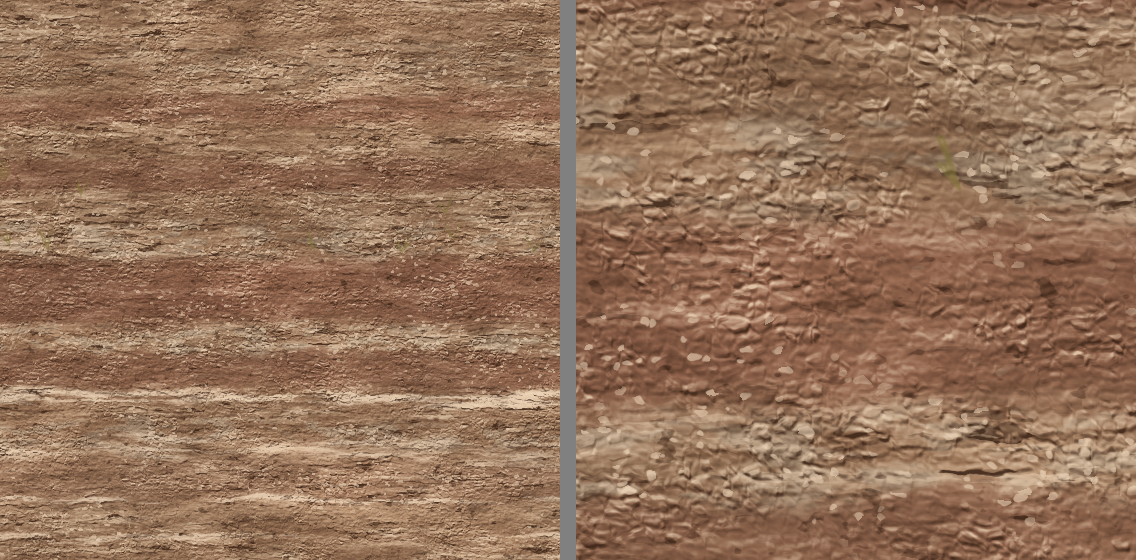
Left, the full canvas; right, a detail of the centre.
Reproduce this texture procedurally as a WebGL 2 fragment shader.

```glsl
#version 300 es
precision highp float;
// Weathered cliff face: horizontal red, tan and pale rock strata with ledges, rubble and dry tufts.
uniform vec2 u_resolution;
out vec4 fragColor;

const vec3 BROWN = vec3(0.585, 0.44, 0.33);
const vec3 TAN   = vec3(0.68, 0.545, 0.425);
const vec3 RED   = vec3(0.54, 0.365, 0.28);
const vec3 PALE  = vec3(0.92, 0.825, 0.715);
const vec3 GREY  = vec3(0.69, 0.60, 0.50);
const vec3 DARK  = vec3(0.22, 0.13, 0.08);
const vec3 GRASS = vec3(0.50, 0.45, 0.21);
const vec2 SLABS  = vec2(19.0, 68.0);    // cells per canvas
const vec2 RUBBLE = vec2(70.0, 125.0);
const vec2 GRAINS = vec2(150.0, 205.0);
const vec2 GRIT   = vec2(115.0, 170.0);
const float LEDGES = 30.0;               // rows per canvas
const float THIN_LEDGES = 78.0;
const float LIGHT_STEP = 0.0025;
const float RELIEF     = 0.62;
const float OCCLUSION  = 0.20;
const float SPECKLE    = 0.13;
const int TUFTS = 9;
const int BLADES = 5;

vec2 hash2(vec2 p) {
  vec3 h = fract(p.xyx * vec3(0.1031, 0.1030, 0.0973));
  h += dot(h, h.yzx + 33.33);
  return fract((h.xx + h.yz) * h.zy);
}

float slope(vec2 cell, vec2 corner, vec2 f) {
  return dot(hash2(cell + corner) * 2.0 - 1.0, f - corner);
}

float gradientNoise(vec2 p) {
  vec2 i = floor(p), f = fract(p);
  vec2 u = f * f * f * (f * (f * 6.0 - 15.0) + 10.0);
  float low  = mix(slope(i, vec2(0, 0), f), slope(i, vec2(1, 0), f), u.x);
  float high = mix(slope(i, vec2(0, 1), f), slope(i, vec2(1, 1), f), u.x);
  return 1.6 * mix(low, high, u.y);
}

float fbm(vec2 p, int octaves) {
  float sum = 0.0, amp = 1.0;
  for (int i = 0; i < octaves; i++) {
    sum += amp * gradientNoise(p);
    p = p * 2.03 + 17.3;
    amp *= 0.55;
  }
  return sum;
}

// Cellular pattern: x = distance to centre, y = distance to border, z = random id
vec3 cells(vec2 p) {
  vec2 i = floor(p), f = fract(p);
  float near = 8.0, next = 8.0, id = 0.0;
  for (int y = -1; y <= 1; y++)
  for (int x = -1; x <= 1; x++) {
    vec2 o = vec2(x, y), h = hash2(i + o);
    float d = length(o + h - f);
    if (d < near) { next = near; near = d; id = fract(h.x * 7.13 + h.y * 3.71); }
    else next = min(next, d);
  }
  return vec3(near, next - near, id);
}

float band(float depth, float centre, float halfWidth) {
  return 1.0 - smoothstep(0.6 * halfWidth, 1.35 * halfWidth, abs(depth - centre));
}

float stones(vec2 p, float gap) {
  vec3 c = cells(p);
  return c.z * smoothstep(0.0, gap, c.y);
}

// Broken horizontal shelves: a sharp underside and a top that falls back gently
float shelves(vec2 p, float rows) {
  float s = p.y * rows + 0.6 * fbm(p * vec2(0.13, 0.3) * rows, 4);
  float row = floor(s), f = s - row;
  float reach = smoothstep(0.0, 0.15, fbm(vec2(p.x * rows * 0.25 + row * 17.0, row * 3.7), 4));
  return reach * smoothstep(0.0, 0.0025 * rows, f) * (1.0 - f);
}

vec2 warp(vec2 p) {
  return p + vec2(0.012, 0.004) * vec2(gradientNoise(p * 11.0), gradientNoise(p * vec2(7.0, 16.0) + 7.0))
           + vec2(0.004, 0.0016) * vec2(fbm(p * 70.0, 3), fbm(p * 65.0 + 31.0, 3));
}

float height(vec2 p, float rough, float rubble) {
  vec2 q = warp(p);
  return fbm(q * vec2(10.0, 24.0), 4) + 0.4 * rough * stones(q * SLABS, 0.2)
       + (0.15 + 0.7 * rough) * shelves(q, LEDGES) + (0.15 + 0.6 * rough) * shelves(q + 3.0, THIN_LEDGES)
       + (0.15 + 0.6 * rubble) * stones(q * RUBBLE, 0.4) + (0.25 + 0.45 * rubble) * stones(q * GRAINS, 0.6)
       + (0.2 + 0.15 * rubble) * fbm(q * GRIT, 2);
}

float tufts(vec2 p) {
  float cover = 0.0;
  for (int i = 0; i < TUFTS; i++) {
    vec2 h = hash2(vec2(i, 41)), root = vec2(h.x, 0.53 + 0.15 * h.y);
    for (int j = 0; j < BLADES; j++) {
      vec2 r = hash2(vec2(i, j) + 5.0);
      vec2 blade = vec2(0.03 * (r.x - 0.5), 0.012 + 0.024 * r.y), d = p - root;
      float along = clamp(dot(d, blade) / dot(blade, blade), 0.0, 1.0);
      cover = max(cover, 1.0 - smoothstep(0.0003, 0.0018, length(d - blade * along)));
    }
  }
  return cover;
}

void main() {
  vec2 p = gl_FragCoord.xy / u_resolution.y, q = warp(p);
  float depth = 1.0 - q.y + 0.012 * fbm(p * vec2(3.0, 6.0), 3) + 0.005 * fbm(p * vec2(16.0, 36.0), 5);

  // Strata weights by depth
  float red = 0.75 * band(depth, 0.195, 0.025) + 0.8 * band(depth, 0.315, 0.028)
            + band(depth, 0.52, 0.06) + 0.8 * band(depth, 0.66, 0.035) + 0.35 * band(depth, 0.86, 0.04);
  float grey = 0.5 * band(depth, 0.11, 0.04) + band(depth, 0.425, 0.035)
             + band(depth, 0.605, 0.025) + 0.9 * band(depth, 0.775, 0.02);
  float pale = band(depth, 0.712, 0.014) + 0.8 * band(depth, 0.80, 0.018)
             + 0.9 * band(depth, 0.893, 0.004) + 0.8 * band(depth, 0.957, 0.005);
  red = min(red, 1.0);
  float patches = fbm(p * vec2(4.0, 11.0) + 3.0, 4);
  float rough = (1.0 - 0.75 * red) * smoothstep(-0.5, 0.4, patches);
  float rubble = smoothstep(-0.3, 0.5, fbm(p * vec2(8.0, 18.0) + 40.0, 4) + 0.25 * grey);

  // Base colour with thin bedding streaks
  float bedding = fbm(q * vec2(7.0, 85.0), 4);
  vec3 col = mix(BROWN, TAN, smoothstep(-0.6, 0.8, bedding + 0.6 * patches));
  col = mix(col, TAN * 1.04, 0.65 * band(depth, 0.86, 0.07));
  col = mix(col, RED, red * (0.85 + 0.15 * patches));
  col = mix(col, GREY, 0.75 * grey * smoothstep(-0.1, 0.4, fbm(q * vec2(14.0, 45.0) + 9.0, 5)));
  col = mix(col, PALE, 0.75 * min(pale, 1.0) * smoothstep(-0.3, 0.15, bedding * 0.6 + 0.5 * patches));
  col = mix(col, PALE, 0.45 * rough * smoothstep(0.4, 0.6, bedding));
  col *= 1.0 + 0.1 * fbm(p * vec2(2.5, 7.0) + 60.0, 3);

  // Relief lit from above, with thin shaded crevices, pits and speckle
  float h = height(p, rough, rubble);
  float light = RELIEF * (h - height(p + LIGHT_STEP * vec2(-0.35, 1.0), rough, rubble)) + OCCLUSION * (h - 0.75);
  light -= (0.12 + 0.5 * rough) * smoothstep(0.52, 0.66, fbm(q * vec2(13.0, 72.0) + 21.0, 4));
  light -= 0.35 * smoothstep(0.5, 0.7, fbm(p * vec2(48.0, 85.0) + 77.0, 3));
  light += SPECKLE * fbm(p * vec2(140.0, 190.0) + 11.0, 2);
  col = mix(col, light > 0.0 ? PALE : DARK, min(abs(light), 0.85));

  // Scattered pale chips and dry tufts
  vec3 chip = cells(q * vec2(130.0, 190.0) + 50.0);
  float size = 0.15 + 2.5 * (chip.z - 0.88);
  float chips = step(0.88, chip.z) * (1.0 - smoothstep(size, size + 0.2, chip.x));
  col = mix(col, PALE, 0.6 * chips * smoothstep(-0.2, 0.4, patches + 0.5 * grey));
  col = mix(col, GRASS, 0.55 * tufts(p));
  fragColor = vec4(col, 1.0);
}
```
